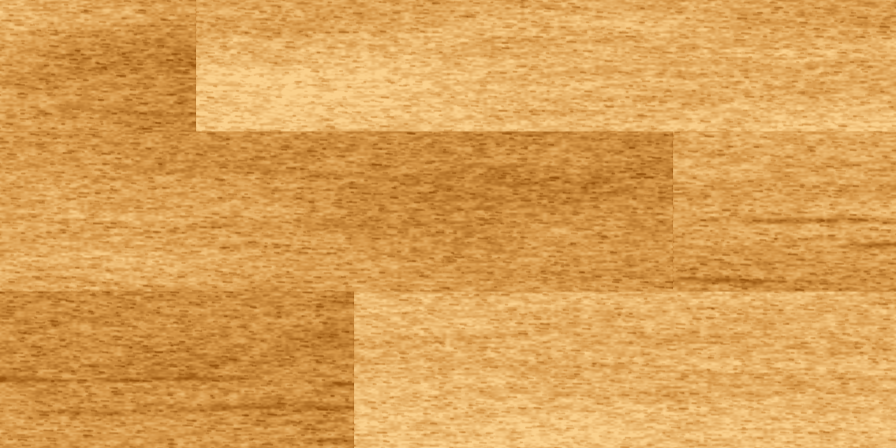
A WebGL 2 fragment shader for this texture:

```glsl
#version 300 es
precision highp float;
// Three rows of butt-jointed wooden floor planks with fine horizontal grain and pores.

uniform vec2 u_resolution;
out vec4 fragColor;

// Lengths are fractions of the canvas height.
const float ROW_HEIGHT = 0.357;
const float ROW_SHIFT = 0.008;
const float SEAM_WIDTH = 0.004;
const float SEAM_DEPTH = 0.10;
const float GRAIN_DEPTH = 0.58;
const float FIBRE_DEPTH = 0.85;
const float PORE_DEPTH = 0.42;
const float PORE_TILT = 0.05;
const float STREAK_DEPTH = 0.55;
const float LIFT = 0.07;
const vec2 PORE_CELL = vec2(0.030, 0.011);
const int SAMPLES = 2;

const vec3 DARK = vec3(0.68, 0.42, 0.13);
const vec3 HONEY = vec3(0.84, 0.59, 0.28);
const vec3 PALE = vec3(0.94, 0.75, 0.47);

// Butt joint position in each row, bottom to top.
const float JOINT[3] = float[3](0.79, 1.502, 0.4375);

// Per plank: tone at the joint, slope along, slope across, streak strength.
const vec4 PLANK[6] = vec4[6](
    vec4(0.34, -0.06, -0.10, 0.90), vec4(0.87, -0.06, 0.04, 0.12),
    vec4(0.32, -0.17, -0.34, 0.12), vec4(0.58, 0.10, 0.12, 0.95),
    vec4(0.36, -0.60, 0.05, 0.15), vec4(0.84, -0.08, -0.30, 0.05));

float hash(vec2 p) {
    vec3 q = fract(p.xyx * vec3(0.1031, 0.1030, 0.0973));
    q += dot(q, q.yzx + 33.33);
    return fract((q.x + q.y) * q.z);
}

float valueNoise(vec2 p) {
    vec2 i = floor(p), f = fract(p);
    f = f * f * (3.0 - 2.0 * f);
    return mix(mix(hash(i), hash(i + vec2(1, 0)), f.x),
               mix(hash(i + vec2(0, 1)), hash(i + vec2(1, 1)), f.x), f.y);
}

// Broad growth bands: noise layers stretched along the plank, bent by sines.
float growthBands(vec2 p) {
    p.y += 0.010 * sin(3.1 * p.x) + 0.004 * sin(8.7 * p.x + 40.0 * p.y);
    float sum = 0.0, weight = 0.5;
    vec2 scale = vec2(1.5, 16.0);
    for (int i = 0; i < 4; i++) {
        sum += weight * (valueNoise(p * scale + float(i) * 17.0) - 0.5);
        scale *= vec2(1.9, 2.0);
        weight *= 0.65;
    }
    return sum;
}

// Cellular layer of short, slightly tilted dashes, one at most per cell.
float pores(vec2 p, float seed) {
    vec2 g = p / PORE_CELL;
    g.x += hash(vec2(floor(g.y), seed));
    vec2 cell = floor(g) + seed;
    vec2 centre = vec2(0.4 + 0.2 * hash(cell), 0.3 + 0.4 * hash(cell + 51.0));
    vec2 d = (fract(g) - centre) * PORE_CELL;
    d.y += PORE_TILT * d.x;
    float halfLength = mix(0.001, 0.010, hash(cell + 93.0));
    d.x = max(abs(d.x) - halfLength, 0.0);
    float strength = smoothstep(0.35, 1.0, hash(cell + 137.0));
    return strength * (1.0 - smoothstep(0.0004, 0.0036, length(d)));
}

vec3 woodColor(float tone) {
    tone = clamp(tone, -0.25, 1.2);
    return tone < 0.5 ? mix(DARK, HONEY, tone * 2.0) : mix(HONEY, PALE, tone * 2.0 - 1.0);
}

vec3 floorColor(vec2 p) {
    // Find the plank.
    float rowCoord = (p.y + ROW_SHIFT) / ROW_HEIGHT;
    int row = clamp(int(floor(rowCoord)), 0, 2);
    float across = rowCoord - float(row);
    float along = p.x - JOINT[row];
    int index = row * 2 + (along > 0.0 ? 1 : 0);
    vec4 plank = PLANK[index];
    float seed = 7.0 * float(index) + 3.0;
    vec2 w = p + vec2(seed, seed * 0.37);

    // Base tone, bands and fine fibres.
    float tone = LIFT + plank.x + plank.y * along + plank.z * (across - 0.5);
    tone += GRAIN_DEPTH * growthBands(w);
    float fibre = 0.55 * valueNoise(w * vec2(42.0, 170.0))
                + 0.45 * valueNoise(w * vec2(120.0, 230.0) + 31.0);
    tone += FIBRE_DEPTH * (fibre - 0.5);

    // Pores in two offset layers.
    tone -= PORE_DEPTH * (pores(w, seed) + 0.7 * pores(w + vec2(0.017, 0.006), seed + 29.0));

    // Long dark streaks that wander along the plank.
    for (int i = 0; i < 3; i++) {
        float k = float(i);
        float path = 0.09 + 0.17 * k + 0.025 * sin(3.3 * p.x + seed + 2.0 * k)
                   + 0.008 * sin(13.0 * p.x + k);
        float streak = 1.0 - smoothstep(0.0, 0.034, abs(across - path));
        float broken = smoothstep(0.15, 0.7, valueNoise(vec2(w.x * 5.0, seed + k * 9.0)));
        tone -= STREAK_DEPTH * plank.w * streak * broken;
    }

    // Faint dark joints.
    float edge = min(abs(along), min(across, 1.0 - across) * ROW_HEIGHT);
    tone -= SEAM_DEPTH * (1.0 - smoothstep(0.0, SEAM_WIDTH, edge));
    return woodColor(tone);
}

void main() {
    vec3 sum = vec3(0.0);
    for (int i = 0; i < SAMPLES * SAMPLES; i++) {
        vec2 offset = (vec2(i % SAMPLES, i / SAMPLES) + 0.5) / float(SAMPLES) - 0.5;
        sum += floorColor((gl_FragCoord.xy + offset) / u_resolution.y);
    }
    fragColor = vec4(sum / float(SAMPLES * SAMPLES), 1.0);
}
```
